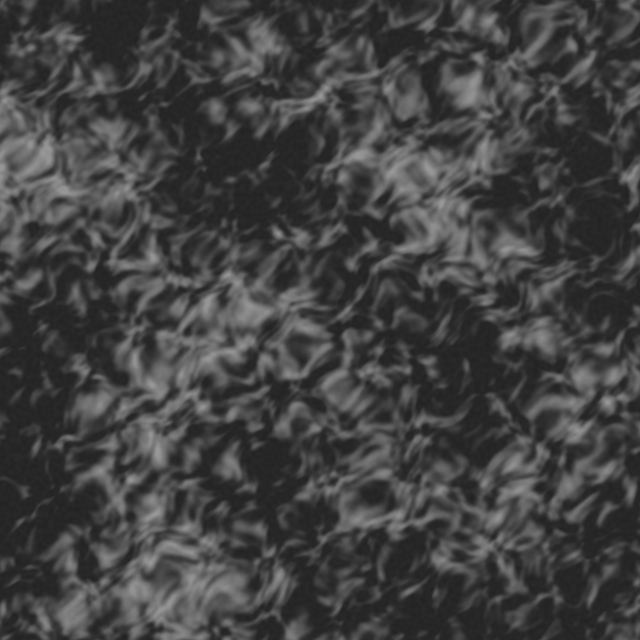
Give the GLSL for this texture, as a WebGL 2 fragment shader.

```glsl
#version 300 es
precision highp float;
// Mottled grey grains clustered over a dark ground, with bare clearings and hazy patches.

uniform vec2 u_resolution;
out vec4 fragColor;

// Tones
const float GROUND_TONE = 0.15;
const float GRAIN_TONE = 0.50;
const float GLINT_GAIN = 0.09;
const float SPECKLE_GAIN = 0.005;

// Tone curve limits, in standard deviations of the density field
const float TONE_START = -1.22;
const float TONE_END = 2.50;

// Feature frequencies, in cells per canvas
const float HAZE_FREQ = 2.3;
const float PATCH_FREQ = 4.3;
const float CLUMP_FREQ = 14.0;
const float GRAIN_FREQ = 35.0;
const float FINE_FREQ = 66.0;
const float SPECKLE_FREQ = 120.0;

// Layer weights; their squares add up to about one
const float PATCH_WEIGHT = 0.55;
const float BODY_WEIGHT = 0.75;
const float FINE_WEIGHT = 0.37;

// Grain direction, elongation and irregularity
const float GRAIN_ANGLE = 0.75;
const float GRAIN_STRETCH = 1.35;
const float WARP_AMOUNT = 0.006;

const float TAU = 6.2831853;
const float NOISE_DEVIATION = 0.216;

float hash(ivec2 cell, uint seed) {
    uvec2 c = uvec2(cell);
    uint h = c.x * 0x9E3779B1u ^ c.y * 0x85EBCA77u ^ seed * 0xC2B2AE3Du;
    h = (h ^ (h >> 15)) * 0x2C1B3C6Du;
    h = (h ^ (h >> 12)) * 0x297A2D39u;
    h ^= h >> 15;
    return float(h >> 8) / 16777216.0;
}

float cornerSlope(ivec2 cell, vec2 offset, uint seed) {
    float angle = TAU * hash(cell, seed);
    return dot(vec2(cos(angle), sin(angle)), offset);
}

// Gradient noise scaled to unit standard deviation
float gradientNoise(vec2 p, uint seed) {
    vec2 base = floor(p);
    vec2 f = p - base;
    ivec2 cell = ivec2(base);
    vec2 w = f * f * f * (f * (f * 6.0 - 15.0) + 10.0);
    float bottom = mix(cornerSlope(cell, f, seed),
                       cornerSlope(cell + ivec2(1, 0), f - vec2(1.0, 0.0), seed), w.x);
    float top = mix(cornerSlope(cell + ivec2(0, 1), f - vec2(0.0, 1.0), seed),
                    cornerSlope(cell + ivec2(1, 1), f - vec2(1.0, 1.0), seed), w.x);
    return mix(bottom, top, w.y) / NOISE_DEVIATION;
}

// Rotates into the grain direction and lengthens features along it
vec2 grainSpace(vec2 p) {
    float c = cos(GRAIN_ANGLE);
    float s = sin(GRAIN_ANGLE);
    vec2 q = vec2(c * p.x + s * p.y, c * p.y - s * p.x);
    return q * vec2(inversesqrt(GRAIN_STRETCH), sqrt(GRAIN_STRETCH));
}

float grainDensity(vec2 uv) {
    // Bend the coordinates so that grains do not line up
    vec2 bend = vec2(gradientNoise(uv * CLUMP_FREQ, 1u),
                     gradientNoise(uv * CLUMP_FREQ, 2u));
    vec2 p = grainSpace(uv + WARP_AMOUNT * bend);

    float patches = gradientNoise(uv * PATCH_FREQ + 0.37, 3u);
    float clumps = gradientNoise(p * CLUMP_FREQ, 4u);
    float grains = gradientNoise(p * GRAIN_FREQ, 5u);
    float fine = gradientNoise(p * FINE_FREQ, 6u);

    // Hazy areas trade separate grains for broader clumps at equal contrast
    float haze = smoothstep(-0.8, 1.4, gradientNoise(uv * HAZE_FREQ + 0.61, 7u));
    float blend = mix(0.32, 0.80, haze);
    float body = sin(blend) * clumps + cos(blend) * grains;

    return PATCH_WEIGHT * patches + BODY_WEIGHT * body + FINE_WEIGHT * fine;
}

void main() {
    vec2 uv = gl_FragCoord.xy / min(u_resolution.x, u_resolution.y);

    // Soft-edged grains over the flat ground
    float density = grainDensity(uv);
    float tone = mix(GROUND_TONE, GRAIN_TONE, smoothstep(TONE_START, TONE_END, density));

    // Rare bright spots and a faint speckle
    tone += GLINT_GAIN * smoothstep(1.9, 3.2, density);
    tone += SPECKLE_GAIN * gradientNoise(uv * SPECKLE_FREQ, 8u);

    fragColor = vec4(vec3(tone), 1.0);
}
```
